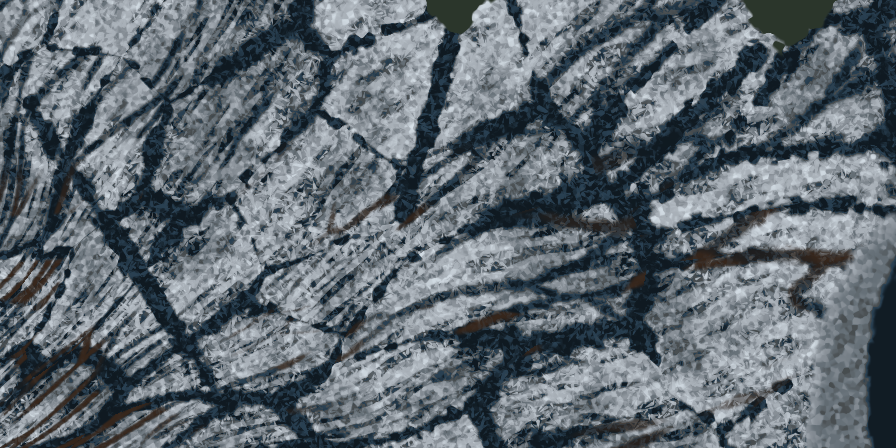
This texture is drawn by a Shadertoy shader. Its source:

```glsl
// Frosted, weathered log end: plates of wood fan out from the lower left,
// parted by dark cracks. Cellular noise gives plates, splits and grain;
// scattered tapered needles at several sizes give the hoar frost.
const vec2 FAN_CENTRE = vec2(-0.45, -0.32);
const float FAN_SPREAD = 1.5; // arc length per radian
const vec2 PLATE_SCALE = vec2(2.5, 4.6);
const vec2 SPLIT_SCALE = vec2(2.3, 13.0);
const vec2 GRAIN_SCALE = vec2(15.0, 78.0);
const float WOOD_LIGHT = 0.46;
const float FROST_LIGHT = 0.76;
const vec3 BROWN = vec3(0.25, 0.16, 0.10);
const vec3 MOSS = vec3(0.17, 0.21, 0.17);
// Tones from crack black to ice glint, and the light level of each
const vec3 TONES[7] = vec3[7](vec3(0.06, 0.10, 0.13), vec3(0.16, 0.25, 0.32),
    vec3(0.28, 0.30, 0.31), vec3(0.40, 0.44, 0.47), vec3(0.53, 0.56, 0.59),
    vec3(0.66, 0.69, 0.72), vec3(0.87, 0.91, 0.94));
const float LEVELS[7] = float[7](0.11, 0.24, 0.32, 0.44, 0.56, 0.69, 0.92);
// Long cracks: start and end of each
const vec4 CRACKS[3] = vec4[3](vec4(0.07, 0.76, 0.50, 0.10),
    vec4(1.36, 0.57, 1.69, 0.88), vec4(0.90, 0.53, 1.01, 0.92));

float hash(vec2 p) {
    vec3 a = fract(p.xyx * vec3(0.1031, 0.1030, 0.0973));
    a += dot(a, a.yzx + 33.33);
    return fract((a.x + a.y) * a.z);
}
vec2 hash2(vec2 p) { return vec2(hash(p + 11.7), hash(p + 47.3)); }
vec2 neighbour(int i, int n) { return vec2(i % n - n / 2, i / n - n / 2); }

// Smooth cellular noise: random cell values blended by distance
float cellNoise(vec2 p) {
    vec2 cell = floor(p), sum = vec2(0);
    for (int i = 0; i < 9; i++) {
        vec2 id = cell + neighbour(i, 3), d = id + hash2(id) - p;
        sum += exp(-8.0 * dot(d, d)) * vec2(hash(id + 91.0), 1.0);
    }
    return sum.x / sum.y;
}

// Stretched Voronoi: distance to the border (unstretched), cell value
vec2 plates(vec2 p, vec2 scale) {
    p *= scale;
    vec2 cell = floor(p), nearest = vec2(9), home = cell;
    for (int i = 0; i < 9; i++) {
        vec2 id = cell + neighbour(i, 3), d = id + hash2(id) - p;
        if (dot(d, d) < dot(nearest, nearest)) { nearest = d; home = id; }
    }
    float border = 9.0;
    for (int i = 0; i < 25; i++) {
        vec2 id = home + neighbour(i, 5), d = id + hash2(id) - p, gap = d - nearest;
        if (dot(gap, gap) > 1e-5)
            border = min(border, dot(0.5 * (d + nearest), gap) / length(gap * scale));
    }
    return vec2(border, hash(home + 5.0));
}

float segment(vec2 p, vec4 s) {
    vec2 a = p - s.xy, b = s.zw - s.xy;
    return length(a - b * clamp(dot(a, b) / dot(b, b), 0.0, 1.0));
}

// One tapered ice needle per cell, in random directions
float needles(vec2 p, float scale) {
    float blur = 0.6 * scale / iResolution.y, light = 0.0;
    p *= scale;
    for (int i = 0; i < 9; i++) {
        vec2 id = floor(p) + neighbour(i, 3), d = p - id - hash2(id);
        float turn = 6.2832 * hash(id + 23.0);
        vec2 dir = vec2(cos(turn), sin(turn));
        float along = clamp(dot(d, dir), 0.0, 0.85), width = 0.2 * (1.0 - along);
        float cover = 1.0 - smoothstep(width - blur, width + blur, length(d - dir * along));
        light = max(light, cover * (0.35 + 0.65 * hash(id + 71.0)));
    }
    return light;
}

vec3 toneAt(float light) {
    vec3 c = TONES[0];
    for (int i = 1; i < 7; i++) c = mix(c, TONES[i], smoothstep(LEVELS[i - 1], LEVELS[i], light));
    return c;
}
float bump(float x) { return exp(-x * x); }

void mainImage(out vec4 fragColor, in vec2 fragCoord) {
    vec2 p = fragCoord / iResolution.y;
    float ragged = cellNoise(p * 42.0) - 0.5, speckle = cellNoise(p * 95.0) - 0.5;
    // Fan coordinates: x along the grain, y across it
    vec2 ray = p - FAN_CENTRE + 0.02 * sin(p.yx * 9.0 + 2.0 * sin(p * 5.0));
    vec2 q = vec2(length(ray), FAN_SPREAD * atan(ray.y, ray.x));
    // Cracks between plates, wide in some places and closed in others
    vec2 plate = plates(q, PLATE_SCALE);
    float opening = smoothstep(0.35, 0.75, cellNoise(p * 4.0 + 8.0));
    float edge = plate.x, width = 0.002 + 0.026 * opening;
    for (int i = 0; i < 3; i++) edge = min(edge, segment(p, CRACKS[i]) + width - 0.02);
    edge += 0.022 * ragged;
    float crack = 1.0 - smoothstep(width * 0.6, width + 0.008, edge);
    float shade = (1.0 - smoothstep(width, width + 0.05, edge)) * opening;
    // Grain and thin splits, tilted a little on each plate
    q.y += 0.3 * (plate.y - 0.5) * q.x;
    float grain = cellNoise(q * GRAIN_SCALE);
    float gate = smoothstep(0.4, 0.7, cellNoise(q * vec2(3.0, 7.0) + 30.0));
    float split = plates(q + 3.0, SPLIT_SCALE).x + 0.006 * ragged;
    split = gate * (1.0 - smoothstep(0.004 * gate, 0.011 * gate + 0.005, split));
    // Light on wood, then frost on top
    float rim = exp(-18.0 * max(edge - width, 0.0));
    float frost = smoothstep(0.3, 0.75, 0.75 * cellNoise(p * 7.0) + 0.45 * rim);
    float light = WOOD_LIGHT + 0.28 * (grain - 0.5) + 0.12 * (plate.y - 0.5);
    light += 0.15 * smoothstep(0.2, 0.42, grain) - 0.15 + 0.12 * frost + 0.32 * speckle;
    light = mix(light - 0.16 * shade, 0.11 + 0.1 * speckle, max(crack, 0.9 * split));
    float ice = max(needles(p, 30.0) * frost, max(needles(p + 4.0, 48.0), needles(p + 9.0, 76.0)));
    ice *= mix(0.3, 0.9, frost) * (1.0 - 0.8 * crack) * (1.0 - 0.6 * split);
    vec3 colour = toneAt(mix(light, FROST_LIGHT + 0.2 * speckle, ice));
    // Bare brown wood inside the lower splits
    float bare = split * smoothstep(0.45, 0.7, cellNoise(p * vec2(4.0, 9.0) + 17.0));
    colour = mix(colour, BROWN, 0.8 * bare * (1.0 - smoothstep(0.45, 0.75, p.y)) * (1.0 - ice));
    // Smooth curved side of the log, with a hollow
    float side = length((p - vec2(2.03, 0.0)) / vec2(0.23, 0.52)) + 0.06 * ragged;
    float hollow = length((p - vec2(2.05, 0.12)) / vec2(0.12, 0.33)) + 0.1 * ragged;
    float sideLight = 0.43 + 0.22 * speckle + 0.16 * smoothstep(0.85, 1.0, side);
    sideLight = mix(0.13, sideLight, smoothstep(0.9, 1.05, hollow));
    colour = mix(toneAt(sideLight), colour, smoothstep(0.97, 1.02, side));
    // Dim background above the skyline
    float skyline = 1.03 - 0.11 * bump((p.x - 1.02) / 0.06) - 0.14 * bump((p.x - 1.76) / 0.09);
    colour = mix(colour, MOSS, smoothstep(-0.006, 0.006, p.y - skyline - 0.05 * ragged));
    fragColor = vec4(colour, 1.0);
}
```
